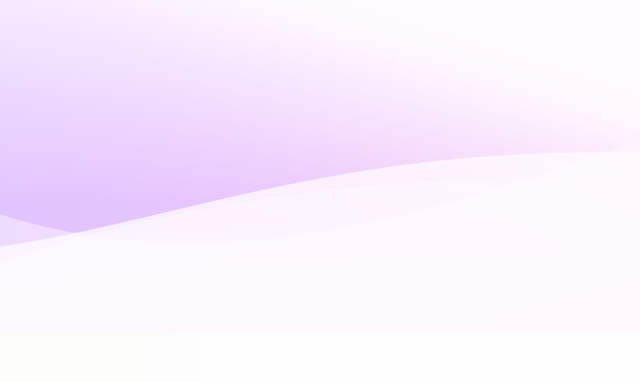
Reproduce this background procedurally as a Shadertoy shader.

```glsl
// Pale violet sky gradient behind translucent white waves, above a plain white band.

const vec3 PALE = vec3(1.0, 0.984, 1.0);
const vec3 VIOLET_LOSS = vec3(0.12, 0.22, 0.0);
const vec3 PINK_LOSS = vec3(0.04, 0.20, 0.03);
const float BAND_TOP = 0.8696;

// Quartic curve: depth below the top edge at horizontal position x.
float curve(float x, float a, float b, float c, float d, float e) {
    return a + x * (b + x * (c + x * (d + x * e)));
}

// Antialiased coverage of everything below the given depth.
float below(float depth, float edge, float pixel) {
    return smoothstep(-pixel, pixel, depth - edge);
}

// Tilted gradient, violet at lower left and pink at right.
vec3 skyColor(vec2 p) {
    float slant = p.y + 0.239 - 0.545 * p.x;
    float softSlant = 0.5 * (slant + sqrt(slant * slant + 0.003));
    float strength = min(softSlant / 0.78 * (1.0 + 0.9 * p.x), 1.0);
    return PALE - mix(VIOLET_LOSS, PINK_LOSS, p.x) * strength;
}

// Near-white strip, warm at its left end with a faint lavender transition.
vec3 bandColor(float x) {
    vec3 warm = vec3(0.988, 0.988, 0.976);
    vec3 lavender = vec3(0.992, 0.988, 0.996);
    vec3 white = vec3(0.998);
    vec3 left = mix(warm, lavender, smoothstep(0.18, 0.29, x));
    return mix(left, white, smoothstep(0.27, 0.35, x));
}

vec3 veil(vec3 color, float coverage, float opacity) {
    return mix(color, PALE, coverage * opacity);
}

void mainImage(out vec4 fragColor, in vec2 fragCoord) {
    vec2 p = fragCoord / iResolution.xy;
    p.y = 1.0 - p.y;
    float pixel = 0.75 / iResolution.y;

    // Wave edges
    float crest = curve(p.x, 0.646, -0.246, -0.630, 0.997, -0.369);
    float innerCrest = curve(p.x, 0.687, -0.561, 0.406, -0.058, 0.0);
    float trough = curve(p.x, 0.561, 0.537, -1.056, 0.325, 0.0);

    // Overlapping veils
    vec3 color = skyColor(p);
    color = veil(color, below(p.y, trough, pixel), 0.45);
    color = veil(color, below(p.y, crest, pixel), 0.77);
    color = veil(color, below(p.y, innerCrest, pixel), 0.40);
    color = veil(color, smoothstep(0.58, 0.85, p.y) * below(p.y, crest, pixel), 0.55);

    // Bottom strip
    color = mix(color, bandColor(p.x), below(p.y, BAND_TOP, pixel));
    fragColor = vec4(color, 1.0);
}
```
